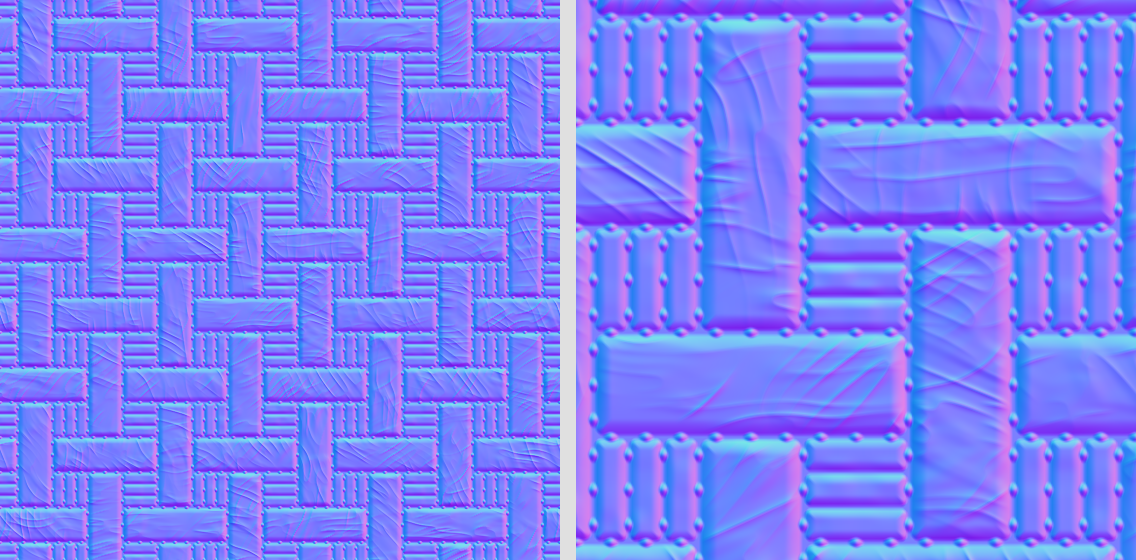
Left, the full canvas; right, a detail of the centre.
Write a WebGL 1 fragment shader that draws this texture map.

```glsl
precision highp float;
// Tangent-space normal map of woven creased straps with ribbed, beaded panels between them.

uniform vec2 u_resolution;

float hash(vec2 p) {
  vec3 q = fract(vec3(p.xyx) * 0.1031);
  q += dot(q, q.yzx + 33.33);
  return fract((q.x + q.y) * q.z);
}

float noise(vec2 p) {
  vec2 i = floor(p), f = fract(p);
  f = f * f * f * (f * (f * 6.0 - 15.0) + 10.0);
  return mix(mix(hash(i), hash(i + vec2(1, 0)), f.x),
             mix(hash(i + vec2(0, 1)), hash(i + vec2(1, 1)), f.x), f.y);
}

float roundBox(vec2 p, vec2 halfSize, float radius) {
  vec2 q = abs(p) - halfSize + radius;
  return length(max(q, 0.0)) + min(max(q.x, q.y), 0.0) - radius;
}

// Rounded shoulder rising from 0 at the outline to 1 inside.
float shoulder(float dist, float width) {
  float s = 1.0 - clamp(-dist / width, 0.0, 1.0);
  return 1.0 - s * s;
}

// Streaks at random angles, different for every strap.
float creases(vec2 p, vec2 id) {
  float sum = 0.0;
  for (int k = 0; k < 3; k++) {
    vec2 seed = id * 7.3 + float(k) * 31.7;
    float angle = 3.14159 * hash(seed);
    float c = cos(angle), s = sin(angle);
    vec2 q = vec2(c * p.x + s * p.y, c * p.y - s * p.x);
    q.y += 0.25 * noise(q * 1.3 + seed + 50.0);
    float ridge = 1.0 - abs(2.0 * noise(q * vec2(0.9, 5.5) + seed + 90.0) - 1.0);
    float mask = smoothstep(0.2, 0.8, noise(p * 1.6 + seed + 20.0));
    sum += ridge * ridge * mask;
  }
  return sum;
}

float bead(vec2 offset) {
  return 0.045 * smoothstep(0.075, 0.0, length(offset));
}

// Surface height; p is in cells, four cells to one repeat of the weave.
float surface(vec2 p) {
  vec2 cell = floor(p), f = fract(p);
  vec2 odd = mod(cell, 2.0);
  vec2 third = (fract(f * 3.0) - 0.5) / 3.0;
  vec2 edge;
  float h;

  if (odd.x * odd.y > 0.5) {
    // Panel of three ribs, upright or level in alternate columns
    bool upright = mod(cell.x, 4.0) < 2.0;
    vec2 local = upright ? vec2(third.x, f.y - 0.5) : vec2(f.x - 0.5, third.y);
    vec2 halfSize = upright ? vec2(1.0 / 6.0, 0.5) : vec2(0.5, 1.0 / 6.0);
    float s = shoulder(roundBox(local, halfSize - 0.018, 0.05), 0.1);
    vec2 seed = mod(cell, 16.0) * 9.1;
    h = s * (0.042 + 0.022 * noise(f * 4.0 + seed));
    edge = upright ? halfSize - abs(local) : 0.5 - abs(f - 0.5);
  } else {
    // Strap three cells long, crossing over its neighbours
    float along = mod(cell.y - cell.x - 1.0, 4.0);
    bool upright = odd.x < 0.5 && along < 2.5;
    if (!upright) along = mod(cell.x - cell.y + 1.0, 4.0);
    vec2 axis = upright ? vec2(0, 1) : vec2(1, 0);
    vec2 local = f - 0.5 + axis * (along - 1.0);
    vec2 halfSize = 0.5 + axis;
    vec2 id = mod(cell - axis * (along - 1.0), 16.0);
    float s = shoulder(roundBox(local, halfSize - 0.025, 0.07), 0.15);
    float across = dot(local, axis.yx);
    float crown = 0.035 * (1.0 - 4.0 * across * across);
    h = s * (0.055 + crown + 0.024 * creases(local, id));
    edge = halfSize - abs(local);
  }

  // Beads in the gaps
  float beads = max(bead(vec2(third.x, edge.y)), bead(vec2(edge.x, third.y)));
  return max(h, beads);
}

void main() {
  vec2 p = gl_FragCoord.xy / u_resolution * 16.0 - 0.5;
  vec2 e = vec2(0.02, 0.0);
  vec2 slope = vec2(surface(p + e.xy) - surface(p - e.xy),
                    surface(p + e.yx) - surface(p - e.yx)) / (2.0 * e.x);
  vec3 n = normalize(vec3(-slope, 1.0));
  vec3 color = 0.5 + 0.5 * n;
  color.r -= 0.02;
  color.b = mix(1.0, color.b, 0.45);
  gl_FragColor = vec4(color, 1.0);
}
```
